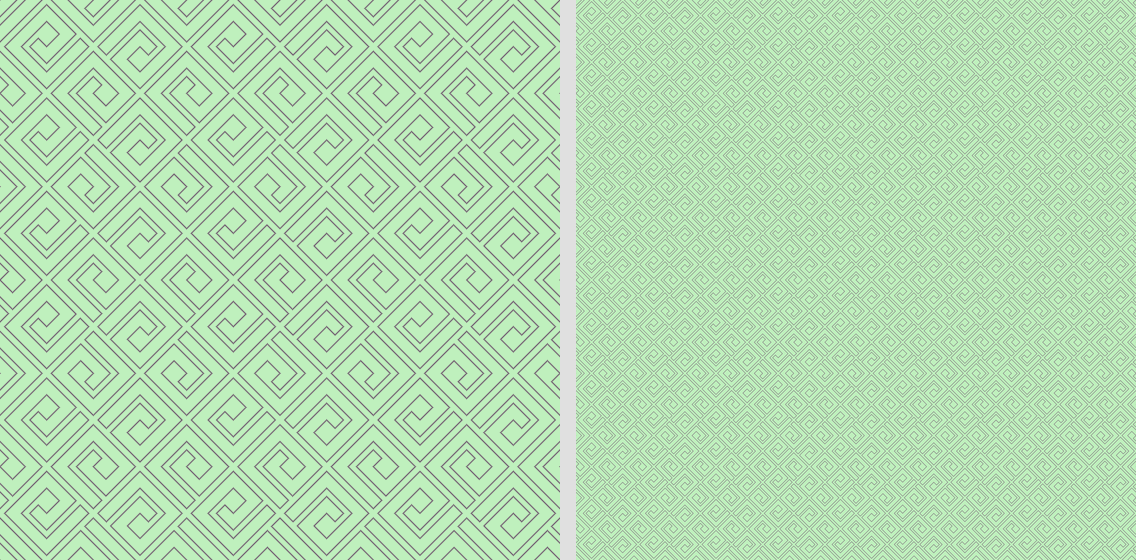
Left, the tile; right, the same tile 3 across and 3 down.
Give the GLSL for this pattern, as a three.js fragment shader.

```glsl
varying vec2 vUv;

const float CELLS = 6.0;          // diamonds along each canvas side
const float STEP = 0.09;          // spiral grid step, as a share of a cell side
const float LINE_WIDTH = 0.00195; // in canvas widths
const vec3 GROUND = vec3(0.75, 0.94, 0.74);
const vec3 INK = vec3(0.433, 0.34, 0.432);

// Square-cornered distance to an axis-aligned leg, so that corners stay mitred
float legDistance(vec2 p, vec2 a, vec2 b) {
  vec2 gap = abs(p - 0.5 * (a + b)) - 0.5 * abs(b - a);
  return max(max(gap.x, gap.y), 0.0);
}

// Moves the pen sideways, then along, and returns the distance to both legs
float bendDistance(vec2 p, inout vec2 pen, vec2 move) {
  vec2 start = pen;
  vec2 corner = start + vec2(move.x, 0.0);
  pen = start + move;
  return min(legDistance(p, start, corner), legDistance(p, corner, pen));
}

// Closed double-line spiral, in grid steps from the cell centre
float spiralDistance(vec2 p) {
  vec2 pen = vec2(-5.0, 5.0);
  float d = bendDistance(p, pen, vec2(7.0, -7.0));
  d = min(d, bendDistance(p, pen, vec2(-4.0, 2.0)));
  d = min(d, bendDistance(p, pen, vec2(2.0, 3.0)));
  d = min(d, bendDistance(p, pen, vec2(-3.0, -6.0)));
  d = min(d, bendDistance(p, pen, vec2(6.0, 8.0)));
  d = min(d, bendDistance(p, pen, vec2(2.0, -10.0)));
  return min(d, bendDistance(p, pen, vec2(-10.0, 10.0)));
}

// Quarter turn of a cell as (cos, sin): alternates by column, then by row
vec2 cellTurn(vec2 cell) {
  float column = mod(cell.x + cell.y, 4.0);
  float row = mod(cell.x - cell.y, 4.0);
  bool oddRow = mod(column, 2.0) > 0.5;
  return oddRow ? vec2(2.0 - column, 0.0) : vec2(0.0, row - 1.0);
}

vec2 rotate(vec2 p, vec2 turn) {
  return vec2(turn.x * p.x - turn.y * p.y, turn.y * p.x + turn.x * p.y);
}

void main() {
  // Diagonal lattice with cells centred on whole numbers
  vec2 lattice = CELLS * vec2(vUv.x - vUv.y, vUv.x + vUv.y);
  vec2 cell = floor(lattice + 0.5);
  vec2 local = rotate(lattice - cell, cellTurn(cell)) / STEP;

  // Back to canvas units, then a soft-edged stroke
  float d = spiralDistance(local) * STEP / (CELLS * sqrt(2.0));
  float soft = 0.7 * fwidth(vUv.x);
  float edge = 0.5 * LINE_WIDTH;
  float ink = 1.0 - smoothstep(edge - soft, edge + soft, d);
  gl_FragColor = vec4(mix(GROUND, INK, ink), 1.0);
}
```
